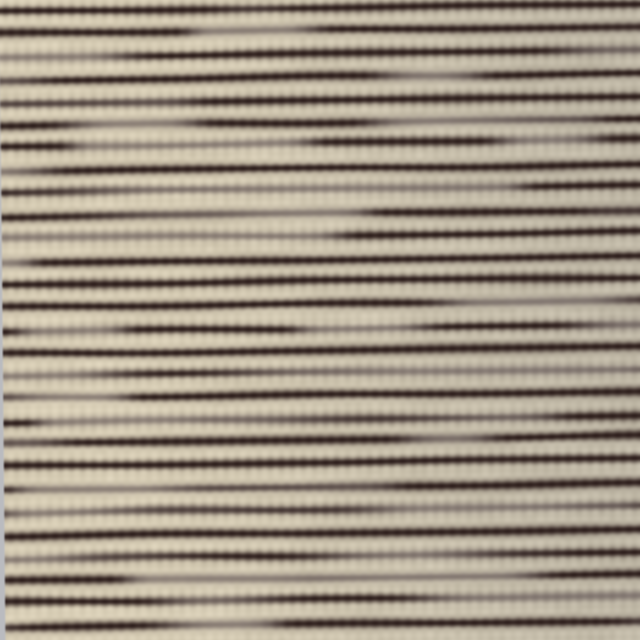
Give the GLSL for this texture, as a Shadertoy shader.

```glsl
// Pale woven cloth crossed by 28 thin dark threads, slightly tilted and uneven.
// Each thread is a soft Gaussian band whose height, width and ink vary with
// value noise; a fine bead pattern and a left-to-right shade suggest the weave.

const float THREADS = 28.0;
const float PITCH = 0.0356;        // distance between threads
const float FIRST_THREAD = 0.021;  // height of the lowest thread at the left
const float TILT = 0.011;          // rise from left to right
const float JITTER = 0.0055;       // spread of the thread heights
const float WOBBLE = 0.0035;       // waviness along a thread
const float THREAD_SIGMA = 0.0051; // softness and half width of a thread
const float FADED_INK = 0.50;      // ink left in the worn stretches
const float BEADS = 58.0;          // weave cells across
const float WEAVE_ROWS = 84.0;     // weave cells up
const float WEAVE_DEPTH = 0.012;
const float EDGE_WIDTH = 0.009;    // bare strip at the lower left

const vec3 CLOTH_LEFT = vec3(0.845, 0.805, 0.710);
const vec3 CLOTH_RIGHT = vec3(0.755, 0.725, 0.655);
const vec3 THREAD_DARK = vec3(0.185, 0.125, 0.115);
const vec3 THREAD_WORN = vec3(0.270, 0.215, 0.235);
const vec3 EDGE_GREY = vec3(0.730, 0.735, 0.750);
const float TAU = 6.2831853;

float hash(vec2 p) {
    vec3 q = fract(vec3(p.xyx) * 0.1031);
    q += dot(q, q.yzx + 33.33);
    return fract((q.x + q.y) * q.z);
}

// Smooth noise along x, independent for every seed
float noiseAlong(float x, float seed) {
    float cell = floor(x);
    float t = fract(x);
    t = t * t * (3.0 - 2.0 * t);
    return mix(hash(vec2(cell, seed)), hash(vec2(cell + 1.0, seed)), t);
}

float noise2(vec2 p) {
    float row = floor(p.y);
    float t = fract(p.y);
    t = t * t * (3.0 - 2.0 * t);
    return mix(noiseAlong(p.x, row), noiseAlong(p.x, row + 1.0), t);
}

// Returns thread coverage in x and wear in y
vec2 threadAt(vec2 uv, float id) {
    float height = FIRST_THREAD + id * PITCH + TILT * uv.x;
    height += JITTER * (hash(vec2(id, 71.0)) - 0.5);
    height += WOBBLE * (noiseAlong(uv.x * 4.0, id + 150.0) - 0.5);

    float wear = 1.0 - smoothstep(0.12, 0.45, noiseAlong(uv.x * 4.5 + 9.0 * hash(vec2(id, 13.0)), id + 300.0));
    float bead = cos(TAU * (uv.x * BEADS + 0.5 * id));
    float sigma = THREAD_SIGMA * (0.90 + 0.22 * noiseAlong(uv.x * 7.0, id + 500.0) + 0.05 * bead);
    float d = (uv.y - height) / sigma;
    float ink = mix(0.97, FADED_INK, wear) * (1.0 + 0.025 * bead);
    return vec2(ink * exp(-0.5 * d * d), wear);
}

void mainImage(out vec4 fragColor, in vec2 fragCoord) {
    vec2 uv = fragCoord / iResolution.xy;

    // Cloth: shade, blotches and woven cells
    vec3 color = mix(CLOTH_LEFT, CLOTH_RIGHT, smoothstep(0.15, 1.05, uv.x));
    color += 0.030 * (noise2(uv * vec2(12.0, 40.0)) - 0.5);
    color += 0.025 * (noise2(uv * vec2(70.0, 95.0) + 40.0) - 0.5);
    float weaveX = cos(TAU * uv.x * BEADS);
    float weaveY = cos(TAU * (uv.y - TILT * uv.x) * WEAVE_ROWS);
    color += WEAVE_DEPTH * (weaveX + 0.5 * weaveY);

    // Threads: only the nearest rows can reach this point
    float nearest = round((uv.y - FIRST_THREAD - TILT * uv.x) / PITCH);
    for (int k = -1; k <= 1; k++) {
        float id = nearest + float(k);
        if (id < 0.0 || id >= THREADS) continue;
        vec2 thread = threadAt(uv, id);
        color = mix(color, mix(THREAD_DARK, THREAD_WORN, thread.y), clamp(thread.x, 0.0, 1.0));
    }

    // Bare left edge, wider toward the bottom
    float edge = EDGE_WIDTH * (1.0 - uv.y);
    float bare = 1.0 - smoothstep(edge - 0.003, edge + 0.002, uv.x);
    color = mix(color, EDGE_GREY, bare * smoothstep(1.0, 0.6, uv.y));

    fragColor = vec4(clamp(color, 0.0, 1.0), 1.0);
}
```
